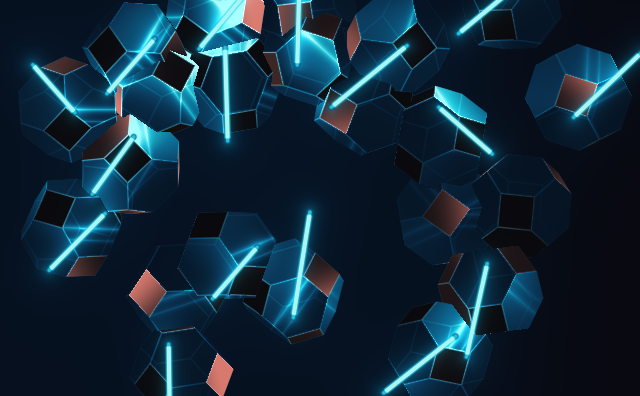
Reproduce this background procedurally as a Shadertoy shader.

```glsl
#define CELL_SIZE 0.061
#define CELL_COUNT 22
#define TUBE_COUNT 16
#define TUBE_RADIUS 0.0075
#define LIGHT_FALLOFF 12.0
#define FACE_GAIN 1.3
#define EDGE_WIDTH 0.0036
#define NIGHT vec3(0.022, 0.062, 0.115)
#define COPPER vec3(0.78, 0.44, 0.40)

float hash(float n) {
    return fract(sin(n * 127.1 + 3.7) * 43758.5453);
}

mat2 rotate(float a) {
    float c = cos(a), s = sin(a);
    return mat2(c, s, -s, c);
}

vec2 onArc(vec2 centre, vec2 radii, float angle) {
    return centre + radii * vec2(cos(angle), sin(angle));
}

// Cells are strung along a large arch, a side loop, an inner ring and a crown
vec2 cellCentre(int i) {
    float k = float(i);
    vec2 jitter = 0.03 * (vec2(hash(k + 0.3), hash(k + 0.6)) - 0.5);
    vec2 centre;
    if (i < 10) {
        float zigzag = i % 2 == 0 ? 1.04 : 0.89;
        centre = onArc(vec2(0.70, 0.30), vec2(0.52, 0.55) * zigzag, 2.9 - 0.37 * k);
    } else if (i < 14) {
        centre = onArc(vec2(1.20, 0.73), vec2(0.26), 2.45 - 1.2 * (k - 10.0));
    } else if (i < 18) {
        centre = onArc(vec2(0.60, 0.16), vec2(0.17, 0.19), 0.65 + (k - 14.0));
    } else {
        centre = onArc(vec2(0.70, 0.30), vec2(0.66, 0.69), 2.5 - 0.35 * (k - 18.0));
    }
    return centre + jitter;
}

mat3 cellRotation(float seed) {
    vec3 a = 6.2832 * vec3(hash(seed + 20.1), hash(seed + 40.2), hash(seed + 60.3));
    vec3 c = cos(a), s = sin(a);
    return mat3(c.z, s.z, 0, -s.z, c.z, 0, 0, 0, 1)
         * mat3(1, 0, 0, 0, c.x, s.x, 0, -s.x, c.x)
         * mat3(c.y, 0, -s.y, 0, 1, 0, s.y, 0, c.y);
}

// Front height, distance to outline, front edge and rear edge
vec4 truncatedOctahedron(vec2 q, mat3 turn, out int face) {
    vec3 front = vec3(0, 0, 9), frontNext = front;
    vec3 back = vec3(0, 0, -9), backNext = back;
    face = 0;
    for (int k = 0; k < 7; k++) {
        vec3 axis = vec3(k == 0, k == 1, k == 2);
        vec3 diagonal = vec3((k & 1) != 0 ? 1 : -1, (k & 2) != 0 ? 1 : -1, 1) / sqrt(3.0);
        vec3 n = turn * (k < 3 ? axis : diagonal);
        n *= n.z < 0.0 ? -1.0 : 1.0;
        n.z = max(n.z, 0.001);
        float reach = CELL_SIZE * (k < 3 ? 2.0 : sqrt(3.0));
        vec2 slope = -n.xy / n.z;
        vec3 top = vec3(slope, reach / n.z + dot(slope, q));
        vec3 base = vec3(slope, -reach / n.z + dot(slope, q));
        if (top.z < front.z) { frontNext = front; front = top; face = k; }
        else if (top.z < frontNext.z) frontNext = top;
        if (base.z > back.z) { backNext = back; back = base; }
        else if (base.z > backNext.z) backNext = base;
    }
    return vec4(front.z,
        (front.z - back.z) / max(length(front.xy - back.xy), 0.001),
        (frontNext.z - front.z) / max(length(frontNext.xy - front.xy), 0.001),
        (back.z - backNext.z) / max(length(back.xy - backNext.xy), 0.001));
}

// Distance to a tube and the relative position along it
vec2 tubeField(vec2 p, int i) {
    float k = float(i);
    vec2 q = p - cellCentre((i * 3) % CELL_COUNT);
    q -= 0.15 * (vec2(hash(k + 70.0), hash(k + 80.0)) - 0.5);
    float kind = floor(4.0 * hash(k + 90.0));
    float angle = kind < 2.0 ? 0.8 : kind < 3.0 ? 1.5 : -0.75;
    q = q * rotate(angle + 0.3 * (hash(k + 95.0) - 0.5));
    float halfLength = 0.08 + 0.055 * hash(k + 99.0);
    float along = clamp(q.x, -halfLength, halfLength);
    return vec2(length(q - vec2(along, 0)), abs(along) / halfLength);
}

// Levels 0 to 4 run from night blue to white cyan
vec3 glowRamp(float level) {
    vec3 c = mix(NIGHT, vec3(0.04, 0.21, 0.34), clamp(level, 0.0, 1.0));
    c = mix(c, vec3(0.05, 0.42, 0.58), clamp(level - 1.0, 0.0, 1.0));
    c = mix(c, vec3(0.12, 0.76, 0.84), clamp(level - 2.0, 0.0, 1.0));
    return mix(c, vec3(0.66, 0.96, 0.96), clamp(level - 3.0, 0.0, 1.0));
}

vec3 shadeFace(vec2 q, int face, float seed, vec4 hit, float light) {
    float id = hash(seed * 7.0 + float(face) + 0.5);
    vec2 across = vec2(1, 0) * rotate(6.2832 * id);
    float sweep = smoothstep(-0.10, 0.10, dot(q, across));
    float edge = 1.0 - smoothstep(0.0, EDGE_WIDTH, min(hit.z, hit.y));
    float rear = 1.0 - smoothstep(0.0, EDGE_WIDTH, hit.w);
    if (face < 3 || id > 0.93) {
        float sheen = (0.1 + sweep * sweep) * smoothstep(0.35, 0.85, hash(id * 9.0 + seed));
        vec3 metal = mix(vec3(0.04, 0.04, 0.055), COPPER, sheen);
        return metal + edge * light * vec3(0.25, 0.42, 0.46);
    }
    // Mirrored tubes appear as soft streaks in the glass
    float offset = dot(q, across.yx) - 0.08 * (id - 0.5);
    float streak = exp(-abs(offset) * 130.0) + 0.6 * exp(-abs(offset - 0.03) * 220.0);
    float gain = FACE_GAIN * (0.15 + 2.4 * id * id) * (0.15 + 1.1 * sweep);
    float level = 0.05 + light * gain;
    level += light * (1.8 * streak * step(0.35, id) + 1.4 * edge + 0.4 * rear);
    return glowRamp(level);
}

void mainImage(out vec4 fragColor, in vec2 fragCoord) {
    vec2 p = fragCoord / iResolution.y;
    float soft = 1.5 / iResolution.y;

    // Light spread by all tubes
    float light = 0.0, halo = 0.0;
    for (int i = 0; i < TUBE_COUNT; i++) {
        float d = tubeField(p, i).x;
        light += exp(-d * LIGHT_FALLOFF);
        halo += exp(-d * 65.0);
    }
    light = min(light, 1.8);
    vec3 colour = mix(NIGHT, vec3(0.03, 0.035, 0.065), smoothstep(0.9, 1.6, p.x));
    colour += vec3(0.0, 0.022, 0.04) * light;

    // Faceted cells, nearest on top
    float nearest = -9.0;
    for (int i = 0; i < CELL_COUNT; i++) {
        float seed = float(i);
        vec2 q = p - cellCentre(i);
        if (length(q) > 2.25 * CELL_SIZE) continue;
        int face;
        vec4 hit = truncatedOctahedron(q, cellRotation(seed), face);
        float depth = hit.x + 0.1 * hash(seed + 11.0);
        if (hit.y < 0.0 || depth < nearest) continue;
        nearest = depth;
        colour = mix(colour, shadeFace(q, face, seed, hit, light), smoothstep(0.0, soft, hit.y));
    }

    // Glowing tubes with dim end caps
    colour += vec3(0.02, 0.28, 0.34) * halo;
    for (int i = 0; i < TUBE_COUNT; i++) {
        vec2 tube = tubeField(p, i);
        float core = 1.0 - smoothstep(0.3, 1.0, tube.x / TUBE_RADIUS);
        vec3 lamp = glowRamp(3.0 + 1.4 * core - 1.4 * smoothstep(0.92, 0.97, tube.y));
        colour = mix(colour, lamp, 1.0 - smoothstep(-soft, soft, tube.x - TUBE_RADIUS));
    }
    fragColor = vec4(min(colour, 1.0), 1.0);
}
```
